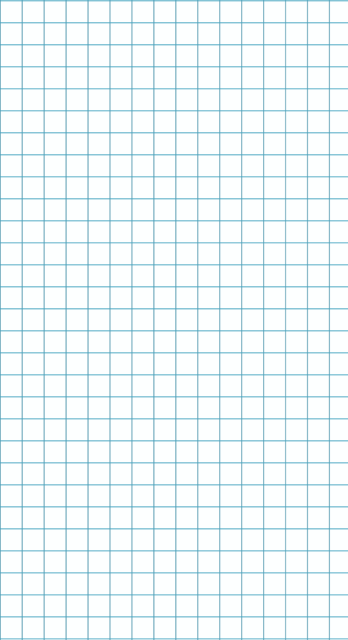
Reproduce this pattern procedurally as a Shadertoy shader.

```glsl
// Fine blue graph paper: square cells ruled by thin lines on near-white paper.
// Each line is the exact overlap of a thin band with a soft pixel footprint;
// a sine hash varies the ink strength slightly from line to line.

#define CELL_SIZE      vec2(0.03429, 0.03438) // cell pitch, in canvas heights
#define GRID_ORIGIN    vec2(0.0004, 0.0012)   // first lines, from the top left
#define LINE_WIDTH     0.00135                // in canvas heights
#define EDGE_SOFTNESS  1.35                   // footprint, in pixel widths
#define INK_VARIATION  0.12
#define PAPER_COLOR    vec3(0.992, 1.0, 1.0)
#define VERTICAL_INK   vec3(0.31, 0.59, 0.68)
#define HORIZONTAL_INK vec3(0.26, 0.64, 0.75)

float hash(float n) {
    return fract(sin(n * 12.9898) * 43758.5453);
}

// Fraction of a footprint, centred at the given distance, covered by a line.
float lineCoverage(float dist, float footprint) {
    float halfLine = 0.5 * LINE_WIDTH;
    float halfPrint = 0.5 * footprint;
    float overlap = min(dist + halfPrint, halfLine) - max(dist - halfPrint, -halfLine);
    return max(overlap, 0.0) / footprint;
}

// Ink strength of one numbered line.
float inkStrength(float lineIndex, float seed) {
    return 1.0 + INK_VARIATION * (hash(lineIndex + seed) - 0.5);
}

void mainImage(out vec4 fragColor, in vec2 fragCoord) {
    // Measure from the top left, in canvas heights
    vec2 position = vec2(fragCoord.x, iResolution.y - fragCoord.y) / iResolution.y;
    float footprint = EDGE_SOFTNESS / iResolution.y;

    // Nearest line in each direction
    vec2 grid = (position - GRID_ORIGIN) / CELL_SIZE;
    vec2 lineIndex = floor(grid + 0.5);
    vec2 dist = (grid - lineIndex) * CELL_SIZE;

    float vertical = lineCoverage(dist.x, footprint) * inkStrength(lineIndex.x, 3.7);
    float horizontal = lineCoverage(dist.y, footprint) * inkStrength(lineIndex.y, 51.3);

    // Lay both sets of lines over the paper
    vec3 color = mix(PAPER_COLOR, VERTICAL_INK, clamp(vertical, 0.0, 1.0));
    color = mix(color, HORIZONTAL_INK, clamp(horizontal, 0.0, 1.0));
    fragColor = vec4(color, 1.0);
}
```
